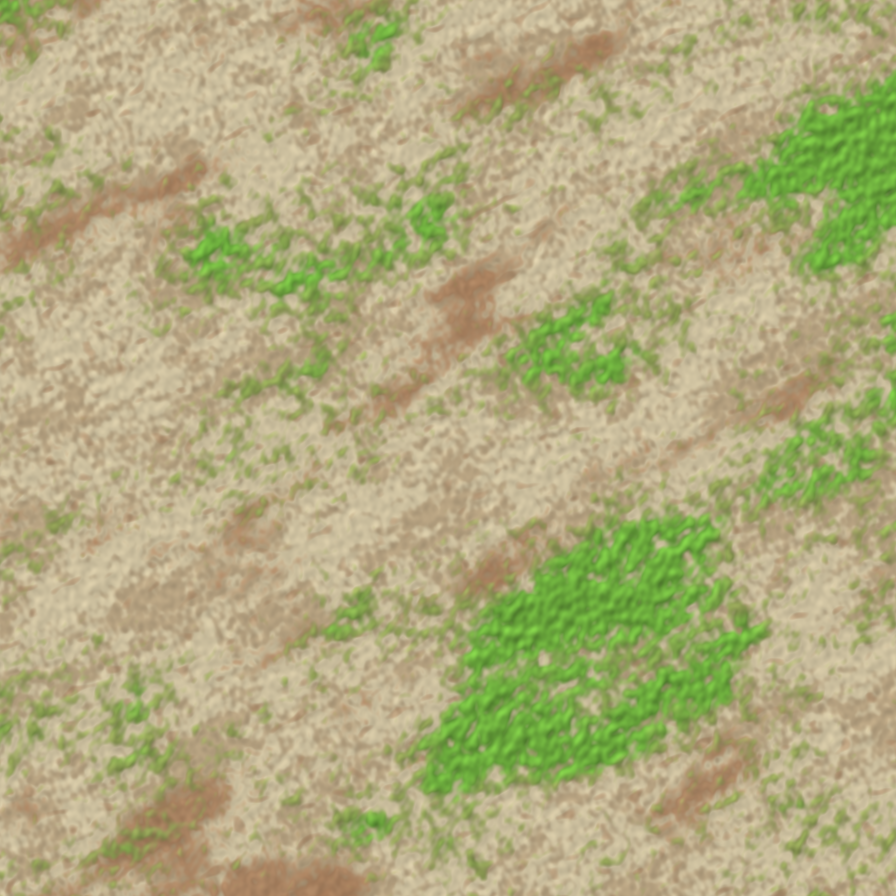
Give the GLSL for this texture, as a Shadertoy shader.

```glsl
// Patchy grass on a dry hillside: straw ground, reddish bare soil and green tufts.
// Tilted, stretched gradient noise sets the cover; finer noise breaks it into
// tufts, and a finite difference of that noise gives them soft relief.

#define TILT 0.48          // slope direction in radians
#define TUFTS vec2(46.0, 66.0)
#define PATCHES vec2(3.6, 7.0)
#define GRASS_BIAS -0.25   // higher means more grass
#define SOIL_BIAS -0.36    // higher means more bare soil
#define RELIEF 0.26
#define STRAW vec3(0.80, 0.75, 0.62)
#define DRY vec3(0.71, 0.63, 0.50)
#define SOIL vec3(0.62, 0.45, 0.32)
#define OLIVE vec3(0.51, 0.56, 0.30)
#define FRESH vec3(0.41, 0.65, 0.23)

vec2 gradientAt(vec2 cell) {
    vec3 h = fract(cell.xyx * vec3(0.1031, 0.1030, 0.0973));
    h += dot(h, h.yzx + 33.33);
    float angle = 6.2832 * fract((h.x + h.y) * h.z);
    return vec2(cos(angle), sin(angle));
}

float noise(vec2 p) {
    vec2 i = floor(p), f = fract(p);
    vec2 u = f * f * f * (f * (f * 6.0 - 15.0) + 10.0);
    vec2 e = vec2(0.0, 1.0);
    float low = mix(dot(gradientAt(i), f),
                    dot(gradientAt(i + e.yx), f - e.yx), u.x);
    float high = mix(dot(gradientAt(i + e.xy), f - e.xy),
                     dot(gradientAt(i + e.yy), f - e.yy), u.x);
    return mix(low, high, u.y);
}

mat2 rotation(float a) {
    return mat2(cos(a), -sin(a), sin(a), cos(a));
}

float fbm(vec2 p) {
    float sum = 0.0, amplitude = 0.75;
    for (int i = 0; i < 4; i++) {
        sum += amplitude * noise(p);
        p = rotation(0.35) * p * 2.03 + 17.3;
        amplitude *= 0.5;
    }
    return sum;
}

// Tuft height, in coordinates aligned with the slope
float tuftHeight(vec2 q) {
    return 0.7 * noise(q * TUFTS + 5.1)
         + 0.5 * noise(rotation(0.6) * q * TUFTS * 1.9 + 31.7);
}

// Soft tilted ellipse: 1 inside, 0 outside
float ellipse(vec2 p, vec2 center, vec2 radii) {
    vec2 d = rotation(-TILT) * (p - center);
    d = vec2(dot(p - center, vec2(cos(TILT), sin(TILT))),
             dot(p - center, vec2(-sin(TILT), cos(TILT))));
    return 1.0 - smoothstep(0.65, 1.25, length(d / radii));
}

void mainImage(out vec4 fragColor, in vec2 fragCoord) {
    vec2 p = fragCoord / iResolution.y;
    vec2 along = vec2(cos(TILT), sin(TILT));
    vec2 q = vec2(dot(p, along), dot(p, vec2(-along.y, along.x)));

    // Ragged outlines for the broad areas
    vec2 ragged = p + 0.06 * vec2(fbm(p * 8.0 + 3.0), fbm(p * 8.0 + 41.0));
    float meadow = ellipse(ragged, vec2(0.65, 0.25), vec2(0.22, 0.10))
                 + ellipse(ragged, vec2(1.00, 0.79), vec2(0.17, 0.14));
    float bare = ellipse(ragged, vec2(0.20, 0.50), vec2(0.34, 0.15));

    // Grass cover, broken into tufts
    float tuft = tuftHeight(q);
    float cover = GRASS_BIAS + 1.5 * fbm(q * PATCHES + 9.4)
                + 0.68 * meadow - 0.22 * bare;
    float leaf = smoothstep(-0.30, 0.42, cover + 1.15 * tuft);

    // Light from the upper left across the tufts
    float relief = tuft - tuftHeight(q + vec2(-0.001, 0.007));
    float fine = noise(rotation(0.4) * p * vec2(125.0, 105.0));

    // Straw, with duller stretches and small brown flecks
    float dryness = 0.8 * fbm(q * vec2(7.0, 12.0) + 60.0) + 0.35 * fine
                  + 0.45 * noise(q * vec2(38.0, 60.0) + 80.0);
    vec3 color = mix(DRY, STRAW, smoothstep(-0.30, 0.12, dryness));
    float fleck = smoothstep(0.27, 0.52, noise(q * vec2(42.0, 64.0) + 120.0));
    color = mix(color, SOIL, 0.42 * fleck);

    // Bare soil, streaked along the slope
    float soil = SOIL_BIAS + 1.5 * fbm(q * vec2(3.2, 8.5) + 150.0)
               + 0.35 * ellipse(ragged, vec2(0.31, 0.08), vec2(0.28, 0.09))
               + 0.30 * ellipse(ragged, vec2(0.03, 0.95), vec2(0.22, 0.12));
    soil = smoothstep(-0.10, 0.32, soil + 0.35 * tuft + 0.25 * fine);
    color = mix(color, SOIL, 0.8 * soil);

    // Sparse tufts are olive, dense ones fresh green
    vec3 blades = mix(OLIVE, FRESH, smoothstep(-0.05, 0.35, cover));
    color = mix(color, blades, leaf);

    // Relief and faint grain
    color *= 1.0 + RELIEF * relief * mix(0.45, 1.5, leaf) + 0.08 * fine;
    fragColor = vec4(clamp(color, 0.0, 1.0), 1.0);
}
```
